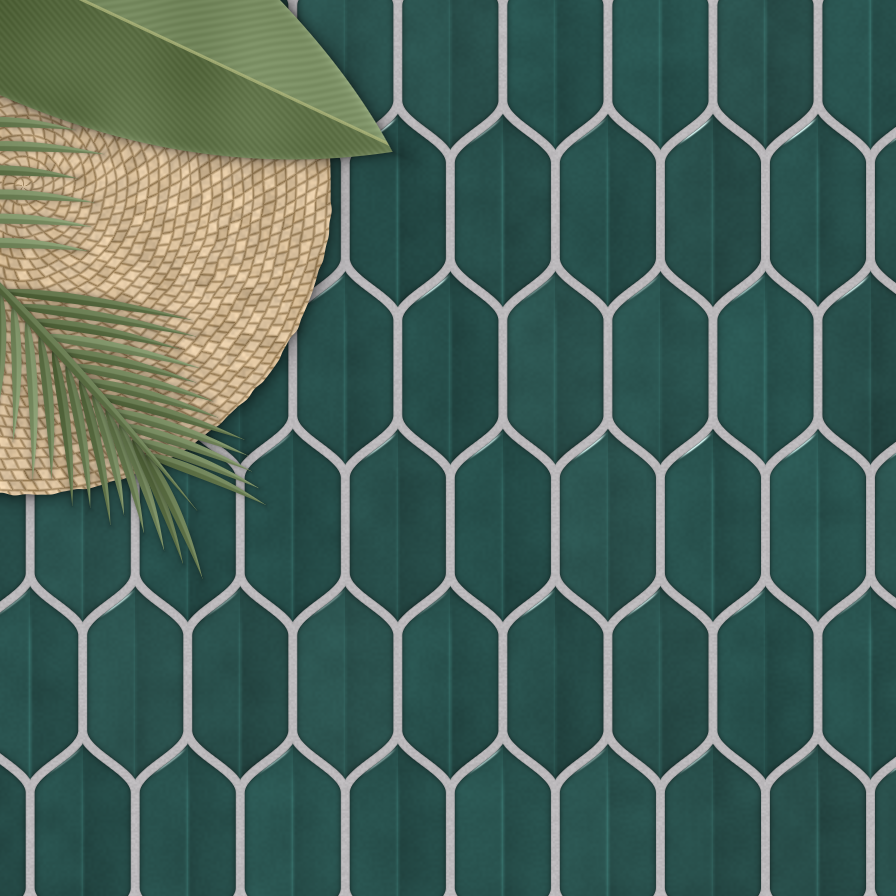
A WebGL 1 fragment shader for this pattern:

```glsl
precision highp float;
uniform vec2 u_resolution;

#define COLUMNS 8.53
#define ROWS 5.69
#define GRID_ORIGIN vec2(0.444, 0.147)
#define CURVE_HEIGHT 0.070
#define GROUT_HALF 0.0050
#define GLAZE vec3(0.155, 0.310, 0.295)
#define GROUT vec3(0.745, 0.735, 0.745)
#define STRAW vec3(0.92, 0.82, 0.68)
#define STRAW_GAP vec3(0.58, 0.47, 0.31)
#define GREEN_DARK vec3(0.25, 0.32, 0.16)
#define GREEN_LIGHT vec3(0.53, 0.61, 0.44)
#define BLADE_HALF 0.0056

const float PI = 3.14159265;

float hash(vec2 p) {
  return fract(sin(dot(p, vec2(127.1, 311.7))) * 43758.5453);
}

float noise(vec2 p) {
  vec2 i = floor(p), f = fract(p);
  f = f * f * (3.0 - 2.0 * f);
  return mix(mix(hash(i), hash(i + vec2(1, 0)), f.x),
             mix(hash(i + vec2(0, 1)), hash(i + vec2(1, 1)), f.x), f.y);
}

float pixelSize() { return 1.0 / min(u_resolution.x, u_resolution.y); }

float cover(float d) { return clamp(0.5 - d / pixelSize(), 0.0, 1.0); }

// Soft contact shadow outside a shape.
float shadow(float d, float reach) { return exp(-max(d, 0.0) / reach); }

// Glazed ogee tiles: boundaries ease sideways by half a column in every row.
vec3 tiles(vec2 p) {
  float pitchX = 1.0 / COLUMNS, pitchY = 1.0 / ROWS;
  vec2 g = (p - GRID_ORIGIN) * vec2(COLUMNS, ROWS);
  float row = floor(g.y + 0.5);
  float shift = 0.5 * mod(row, 2.0);
  float col = floor(g.x - shift + 0.5);
  float fx = g.x - shift - col;
  float v = (g.y - row) * pitchY;
  float s = clamp(v / CURVE_HEIGHT + 0.5, 0.0, 1.0);
  float line = 0.25 * pitchX * (1.0 - cos(PI * s));
  float slope = 0.25 * pitchX * PI / CURVE_HEIGHT * sin(PI * s);
  float d = (abs(fx) * pitchX - line) / sqrt(1.0 + slope * slope);

  // Select the tile below or above the curve.
  float below = step(d, 0.0);
  float flank = fx < 0.0 ? -0.5 : 0.5;
  vec2 id = vec2(col + shift, row) + (1.0 - below) * vec2(flank, -1.0);
  float u = 2.0 * (fx - (1.0 - below) * flank);
  float height = (v + (1.0 - below) * pitchY) * ROWS;
  float edge = abs(d) - GROUT_HALF;

  // Folded faces, centre ridge and uneven glaze.
  float tone = 0.93 + 0.12 * hash(id) + 0.10 * (noise(p * 35.0) - 0.5);
  tone += 0.06 * (noise(p * 300.0) - 0.5);
  float face = u < 0.0 ? 0.05 : -0.10 * exp(-3.0 * u);
  tone += face + 0.05 * u * u - 0.06 * (height - 0.5);
  float ridge = exp(-pow(abs(u) / 0.035, 2.0)) * smoothstep(-0.1, 0.3, height);
  tone += ridge * (0.12 + 0.2 * hash(id + 7.0));
  tone *= 1.0 - 0.35 * shadow(edge, 0.0026);
  vec3 glaze = GLAZE * tone + vec3(0.012, 0.0, 0.0) * (hash(id + 3.0) - 0.5);

  // Glints on the upper left shoulders.
  float glint = exp(-pow(abs(edge - 0.001) / 0.0013, 2.0)) * below * step(fx, 0.0);
  glint *= smoothstep(0.25, 0.4, s) * (1.0 - smoothstep(0.55, 0.75, s));
  glaze += glint * (0.2 + 0.5 * hash(id + 5.0));

  vec3 grout = GROUT * (0.95 + 0.08 * noise(p * 500.0));
  grout *= 1.0 - 0.10 * smoothstep(-0.002, 0.0, edge);
  return mix(glaze, grout, cover(edge));
}

// Round straw mat woven in staggered rings.
void paintMat(inout vec3 color, vec2 p) {
  vec2 q = p - vec2(0.026, 0.208);
  float radius = length(q), angle = atan(q.y, q.x);
  float d = radius - 0.344 - 0.003 * (noise(vec2(angle * 25.0, 2.0)) - 0.5);
  color *= 1.0 - 0.45 * shadow(d, 0.009);
  float r = (radius + 0.004 * noise(p * 45.0)) / 0.0118, ring = floor(r);
  float count = floor(5.1 * (ring + 1.0));
  float a = angle / (2.0 * PI) * count + 0.5 * mod(ring, 2.0) + 0.45 * fract(r);
  vec2 f = abs(fract(vec2(a, r)) - 0.5);
  float strand = hash(vec2(mod(floor(a), count), ring));
  float gap = smoothstep(0.28, 0.52, max(f.x, f.y));
  vec3 straw = mix(STRAW, STRAW_GAP, 0.75 * gap + 0.28 * strand * strand);
  straw *= 0.97 + 0.10 * hash(vec2(ring, floor(a))) - 0.10 * noise(p * 250.0);
  color = mix(color, straw, cover(d));
}

// Broad leaf with a pale midrib and fine side veins.
void paintLeaf(inout vec3 color, vec2 p) {
  float lower = p.y - 0.178 + 0.676 * pow(abs(p.x - 0.326), 2.0);
  float upper = (p.x - 0.3125 - 0.95 * p.y + 1.23 * p.y * p.y) * 0.75;
  float d = max(lower, upper);
  color *= 1.0 - 0.4 * shadow(d, 0.007);
  float rib = (p.y - 0.47 * (p.x - 0.092)) * 0.905;
  float vein = sin((p.x - 1.7 * abs(rib)) * 480.0 + 3.0 * noise(p * 20.0));
  float light = (rib < 0.0 ? 0.78 : 0.36) + 0.07 * vein + 0.35 * (noise(p * 14.0) - 0.5);
  light += 0.3 * shadow(-d, 0.004);
  vec3 leaf = mix(GREEN_DARK, GREEN_LIGHT, light);
  leaf = mix(leaf, vec3(0.68, 0.71, 0.48), 0.8 * cover(abs(rib) - 0.0017));
  color = mix(color, leaf, cover(d));
}

// Tapered palm blade from its root along a reach vector.
void paintBlade(inout vec3 color, vec2 p, vec2 root, vec2 reach, float seed) {
  float len = length(reach);
  vec2 dir = reach / len, q = p - root;
  float along = dot(q, dir) / len, h = clamp(along, 0.0, 1.0);
  float side = dot(q, vec2(-dir.y, dir.x)) + 0.016 * h * (1.0 - h);
  float d = abs(side) - BLADE_HALF * 2.6 * sqrt(h) * (1.0 - h);
  d = max(d, max(-along, along - 1.0) * len);
  color *= 1.0 - 0.2 * shadow(d, 0.003);
  float light = 0.1 + 0.55 * hash(vec2(seed, 4.0)) + 0.3 * h;
  light += 0.35 * smoothstep(0.001, -0.001, side);
  color = mix(color, mix(GREEN_DARK, GREEN_LIGHT, light), cover(d));
}

void paintFronds(inout vec3 color, vec2 p) {
  for (int i = 0; i < 6; i++) {
    float k = float(i), jitter = hash(vec2(k, 9.0));
    paintBlade(color, p, vec2(-0.04, 0.137 + 0.027 * k),
               vec2(0.12 + 0.07 * jitter, 0.008), k + 40.0);
  }
  for (int i = 0; i < 12; i++) {
    float k = float(i), t = k / 11.0, jitter = hash(vec2(k, 2.0)) - 0.5;
    vec2 root = vec2(0.163, 0.182) * t + vec2(0.0, 0.325);
    vec2 down = mix(vec2(-0.007, 0.163), vec2(0.065, 0.143), t);
    vec2 across = mix(vec2(0.200, 0.030), vec2(0.130, 0.055), t);
    paintBlade(color, p, root, down * (1.0 + 0.25 * jitter), k);
    paintBlade(color, p, root, across * (1.0 - 0.2 * jitter), k + 20.0);
  }
  paintBlade(color, p, vec2(-0.03, 0.29), vec2(0.25, 0.28), 70.0);
}

void main() {
  vec2 p = gl_FragCoord.xy / u_resolution;
  p.y = 1.0 - p.y;
  vec3 color = tiles(p);
  paintMat(color, p);
  paintLeaf(color, p);
  paintFronds(color, p);
  gl_FragColor = vec4(color, 1.0);
}
```
